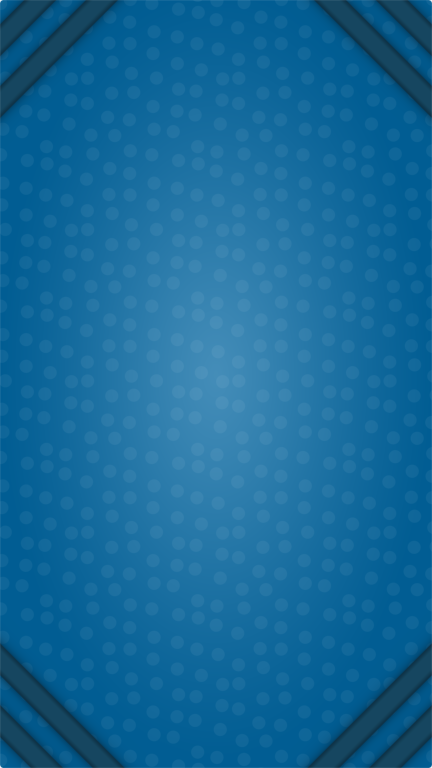
A Shadertoy shader for this background:

```glsl
// A blue backdrop: an elliptical glow with a repeating tile of faint, loosely
// scattered dots, and two dark diagonal ribbons with soft shadows per corner.
// Lengths are in canvas widths; dots come from a jittered, sheared cell grid.

const vec3 GLOW_BLUE   = vec3(0.270, 0.555, 0.725);
const vec3 EDGE_BLUE   = vec3(0.004, 0.365, 0.575);
const vec3 RIBBON_MID  = vec3(0.085, 0.275, 0.375);
const vec3 RIBBON_EDGE = vec3(0.055, 0.195, 0.275);
const vec3 SHADOW      = vec3(0.010, 0.170, 0.270);
const vec3 PAPER       = vec3(0.93, 0.95, 0.97);

// Two pseudo-random values in 0..1 from a cell index
vec2 hash22(vec2 cell) {
    vec3 q = fract(cell.xyx * vec3(0.1031, 0.1030, 0.0973));
    q += dot(q, q.yzx + 33.33);
    return fract((q.xx + q.yz) * q.zy);
}

// Antialiased coverage of a signed distance
float fill(float dist, float pixel) {
    return 1.0 - smoothstep(-pixel, pixel, dist);
}

// Glow that falls off towards the canvas edges
vec3 glow(vec2 p, vec2 size) {
    vec2 center = size * vec2(0.5, 0.512);
    float r = length((p - center) / (0.5 * size));
    return mix(GLOW_BLUE, EDGE_BLUE, smoothstep(-0.12, 1.0, r) * 0.35 + min(r, 1.0) * 0.65);
}

// Dots on a tile of 7 by 6 cells; each column slides down by 2/7 of a cell
float dots(vec2 p, vec2 origin, float radius, float blur) {
    const vec2 CELL = vec2(0.05, 0.0584);
    const vec2 JITTER = vec2(0.018, 0.022);
    vec2 g = vec2(p.x - origin.x, origin.y - p.y) / CELL;
    float column = mod(floor(g.x), 7.0);
    g.y += 0.5 - column * 2.0 / 7.0;
    vec2 cell = vec2(column, mod(floor(g.y), 6.0));
    vec2 offset = (fract(g) - 0.5) * CELL;
    vec2 jitter = (hash22(cell + 3.0) - 0.5) * JITTER;
    return fill(length(offset - jitter) - radius, blur);
}

// One ribbon with dark rims, laid over a soft shadow
vec3 ribbon(vec3 base, float across, float halfWidth, float pixel) {
    float dist = abs(across) - halfWidth;
    float shade = 0.55 * exp(-max(dist, 0.0) / 0.010);
    float rim = smoothstep(-0.013, 0.0, dist);
    vec3 body = mix(RIBBON_MID, RIBBON_EDGE, rim);
    return mix(mix(base, SHADOW, shade), body, fill(dist, pixel));
}

// Signed distance to a rounded rectangle spanning 0..size
float roundedRect(vec2 p, vec2 size, float radius) {
    vec2 q = abs(p - 0.5 * size) - 0.5 * size + radius;
    return length(max(q, 0.0)) + min(max(q.x, q.y), 0.0) - radius;
}

void mainImage(out vec4 fragColor, in vec2 fragCoord) {
    vec2 p = fragCoord / iResolution.x;
    vec2 size = iResolution.xy / iResolution.x;
    float pixel = 0.75 / iResolution.x;

    // Glow and dots
    vec3 color = glow(p, size);
    float dot_ = dots(p, vec2(0.333, 1.188), 0.0152, max(pixel, 0.0018));
    color = mix(color, vec3(1.0), 0.055 * dot_);

    // Ribbons, measured diagonally from the nearest corner
    vec2 corner = min(p, size - p);
    float diagonal = (corner.x + corner.y) * 0.7071;
    float first = p.y > 0.5 * size.y ? 0.066 : 0.077;
    for (int i = 0; i < 2; i++) {
        float middle = first + 0.101 * float(i);
        color = ribbon(color, diagonal - middle, 0.026, pixel);
    }

    // Slightly rounded canvas corners
    color = mix(PAPER, color, fill(roundedRect(p, size, 0.009), pixel));
    fragColor = vec4(color, 1.0);
}
```
